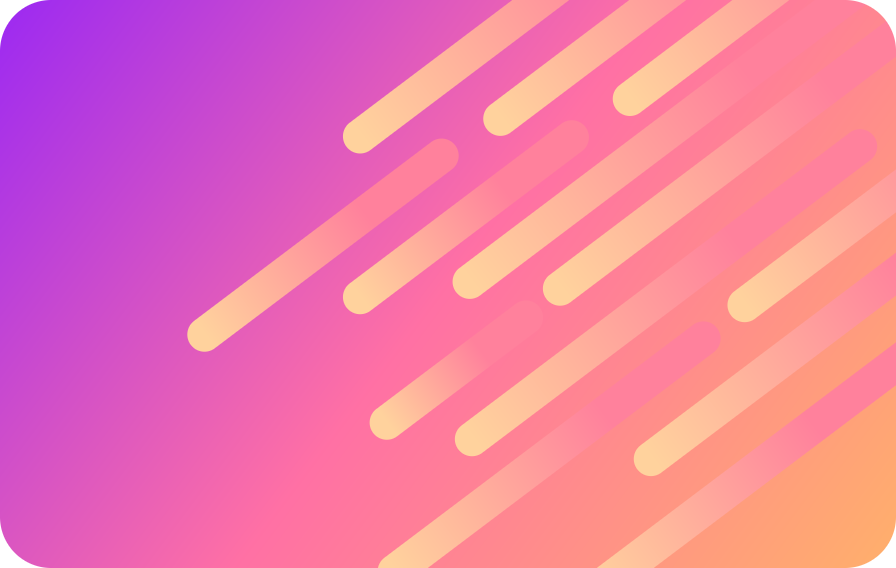
A Shadertoy shader for this background:

```glsl
// A rounded card with a diagonal violet-pink-orange gradient, crossed by slanted
// round-ended bars that fade from cream to rose along their length.
// Bars are capsule distance functions drawn in one loop; units are canvas heights.

// Each bar: x and y of its lower end, then its length
const vec3 BARS[13] = vec3[13](
    vec3(0.634, 0.760, 0.82), vec3(0.881, 0.791, 0.78), vec3(1.109, 0.826, 0.78),
    vec3(0.360, 0.411, 0.523), vec3(0.634, 0.477, 0.467), vec3(0.827, 0.504, 0.90),
    vec3(0.986, 0.492, 0.875), vec3(0.681, 0.256, 0.307), vec3(0.831, 0.227, 0.856),
    vec3(1.311, 0.463, 0.74), vec3(1.146, 0.192, 0.83), vec3(0.695, -0.006, 0.681),
    vec3(1.049, -0.039, 0.71));

float coverage(float dist) {
    return clamp(0.5 - dist * iResolution.y, 0.0, 1.0);
}

float roundedBox(vec2 p, vec2 halfSize, float radius) {
    vec2 q = abs(p) - halfSize + radius;
    return length(max(q, 0.0)) + min(max(q.x, q.y), 0.0) - radius;
}

vec3 cardGradient(vec2 p) {
    float t = 2.0 * dot(p - vec2(0.0, 1.0), vec2(0.8, -0.6)) / 1.86;
    vec3 violet = vec3(0.61, 0.16, 0.95);
    vec3 pink = vec3(1.0, 0.44, 0.645);
    vec3 orange = vec3(1.0, 0.69, 0.42);
    return t < 1.0 ? mix(violet, pink, t) : mix(pink, orange, t - 1.0);
}

void mainImage(out vec4 fragColor, in vec2 fragCoord) {
    vec2 p = fragCoord / iResolution.y;
    vec3 color = cardGradient(p);

    // Slanted bars
    vec2 slant = vec2(0.798, 0.602);
    for (int i = 0; i < 13; i++) {
        vec2 offset = p - BARS[i].xy;
        float span = BARS[i].z;
        float along = dot(offset, slant);
        float dist = length(offset - slant * clamp(along, 0.0, span)) - 0.0302;
        float fade = clamp(along / (0.68 * span), 0.0, 1.0);
        vec3 barColor = mix(vec3(1.0, 0.825, 0.615), vec3(1.0, 0.505, 0.61), fade);
        color = mix(color, barColor, coverage(dist));
    }

    // White outside the rounded corners
    vec2 halfSize = 0.5 * iResolution.xy / iResolution.y;
    float card = coverage(roundedBox(p - halfSize, halfSize, 0.09));
    fragColor = vec4(mix(vec3(1.0), color, card), 1.0);
}
```
